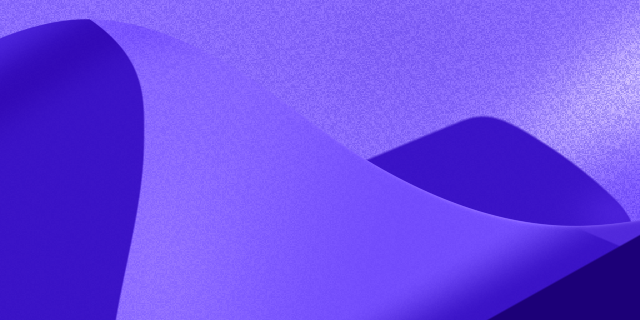
Write a Shadertoy shader that draws this background.

```glsl
// A folded violet ribbon sweeping across a grainy, softly lit backdrop.
// Silhouettes are cubic splines; each layer is shaded by smooth gradients
// and composited back to front, then finished with hashed grain.

const vec3 NAVY = vec3(0.11, 0.00, 0.47);
const vec3 INDIGO = vec3(0.23, 0.075, 0.78);
const vec3 DEEP_INDIGO = vec3(0.20, 0.04, 0.72);
const vec3 VIOLET = vec3(0.45, 0.30, 0.99);
const vec3 LILAC = vec3(0.53, 0.40, 1.00);
const vec3 BACKDROP = vec3(0.54, 0.42, 0.99);
const vec3 GLOW = vec3(0.76, 0.70, 1.00);

const float GRAIN_ROWS = 256.0;   // grain cells per canvas height
const float BACK_GRAIN = 0.10;
const float GLOW_GRAIN = 0.22;
const float RIBBON_GRAIN = 0.055;
const float SOFT_EDGE = 0.006;    // blur of the distant fold

// Spline knots: position, value, slope
const vec3 CREST[6] = vec3[6](
    vec3(0.0, 0.880, 0.40), vec3(0.273, 0.940, 0.0), vec3(0.69, 0.8125, -0.56),
    vec3(1.146, 0.50, -0.60), vec3(1.797, 0.294, 0.0), vec3(2.0, 0.3125, 0.17));
const vec3 HUMP[6] = vec3[6](
    vec3(1.146, 0.50, 0.42), vec3(1.44, 0.621, 0.40), vec3(1.503, 0.636, 0.05),
    vec3(1.693, 0.557, -0.62), vec3(1.92, 0.38, -0.95), vec3(1.977, 0.30, -2.0));
const vec3 FOLD_LOW = vec3(0.0, 0.362, 0.17);
const vec3 FOLD_MID = vec3(0.57, 0.4505, 0.0);
const vec3 FOLD_TOP = vec3(0.94, 0.28, -1.45);

float hash(vec2 p) {
    return fract(sin(dot(p, vec2(12.9898, 78.233))) * 43758.5453);
}

float hermite(float x, vec3 a, vec3 b) {
    float w = b.x - a.x;
    float t = clamp((x - a.x) / w, 0.0, 1.0);
    float s = t * t * (3.0 - 2.0 * t);
    float u = 1.0 - t;
    return mix(a.y, b.y, s) + w * t * u * (u * a.z - t * b.z);
}

float spline(float x, vec3 knots[6]) {
    float y = knots[0].y;
    for (int i = 0; i < 5; i++) {
        if (x >= knots[i].x) y = hermite(x, knots[i], knots[i + 1]);
    }
    return y;
}

float cover(float d, float width) {
    return smoothstep(-width, width, d);
}

// Gaussian falloff around a centre
float blob(vec2 p, vec2 centre, vec2 size) {
    vec2 q = (p - centre) / size;
    return exp(-dot(q, q));
}

void mainImage(out vec4 fragColor, in vec2 fragCoord) {
    vec2 p = fragCoord / iResolution.xy * vec2(2.0, 1.0);
    float pixel = 0.8 / iResolution.y;

    // Backdrop with a slanted glow at the right
    vec2 g = p - vec2(2.02, 0.77);
    vec2 slanted = vec2(dot(g, vec2(0.83, 0.56)), dot(g, vec2(-0.56, 0.83)));
    float glow = blob(slanted, vec2(0.0), vec2(0.50, 0.17));
    vec3 color = mix(BACKDROP, GLOW, 0.85 * glow);
    color -= vec3(0.03, 0.035, 0.02) * blob(p, vec2(1.30, 0.86), vec2(0.45, 0.25));
    color = mix(color, VIOLET, 0.8 * blob(p, vec2(2.05, 0.36), vec2(0.22, 0.16)));
    float grain = mix(BACK_GRAIN, GLOW_GRAIN, glow);

    // Distant dark hump
    float humpMask = cover(spline(p.x, HUMP) - p.y, SOFT_EDGE);
    vec3 humpColor = INDIGO + vec3(0.06, 0.05, 0.07)
        * blob(p, vec2(1.93, 0.33), vec2(0.12, 0.09));
    color = mix(color, humpColor, humpMask);
    grain = mix(grain, 0.012, humpMask);

    // Ribbon face: lilac at the left, violet towards the right
    float crest = spline(p.x, CREST);
    float underside = (p.y - 0.557 * (p.x - 1.523)) * 0.873;
    float turn = smoothstep(0.55, 1.35, p.x - 0.35 * p.y + 0.15);
    vec3 ribbon = mix(LILAC, VIOLET, turn);
    ribbon = mix(ribbon, VIOLET, 0.75 * blob(p, vec2(0.44, 0.91), vec2(0.20, 0.09)));
    ribbon += 0.035 * blob(p, vec2(0.50, 0.15), vec2(0.25, 0.35));

    // Shadow running along the lower edge, and the curled tip
    float shade = 1.0 - smoothstep(0.03, 0.23, underside);
    ribbon = mix(ribbon, INDIGO, shade);
    float tipCurve = 0.290 - 0.42 * (p.x - 1.797);
    float tip = cover(p.y - tipCurve, 0.004) * smoothstep(1.79, 1.84, p.x);
    ribbon = mix(ribbon, vec3(0.34, 0.18, 0.88), 0.8 * tip);

    // Thin light along the crest
    float rim = exp(-abs(crest - p.y) / 0.005) * smoothstep(0.7, 1.6, p.x);
    ribbon += vec3(0.16, 0.17, 0.10) * rim;
    float ribbonGrain = RIBBON_GRAIN * (1.0 - 0.8 * turn) * (1.0 - shade) + 0.01;

    // Shadowed inside of the left fold
    float fold = p.y < FOLD_MID.x ? hermite(p.y, FOLD_LOW, FOLD_MID)
                                  : hermite(p.y, FOLD_MID, FOLD_TOP);
    float foldMask = cover(fold - p.x, 1.5 * pixel);
    float slant = p.y - 0.62 * p.x;
    vec3 inside = mix(INDIGO, DEEP_INDIGO, exp(-pow((slant - 0.69) / 0.10, 2.0)));
    inside += vec3(0.07, 0.07, 0.09) * smoothstep(0.74, 0.90, slant);
    ribbon = mix(ribbon, inside, foldMask);
    ribbonGrain = mix(ribbonGrain, 0.012, foldMask);

    float ribbonMask = cover(crest - p.y, pixel);
    color = mix(color, ribbon, ribbonMask);
    grain = mix(grain, ribbonGrain, ribbonMask);

    // Navy void below the ribbon
    float voidMask = cover(-underside, 1.5 * pixel);
    color = mix(color, NAVY, voidMask);
    grain *= 1.0 - voidMask;

    // Grain
    float speck = hash(floor(p * GRAIN_ROWS)) - 0.5;
    color += grain * speck * vec3(1.0, 1.0, 0.5);
    fragColor = vec4(clamp(color, 0.0, 1.0), 1.0);
}
```
